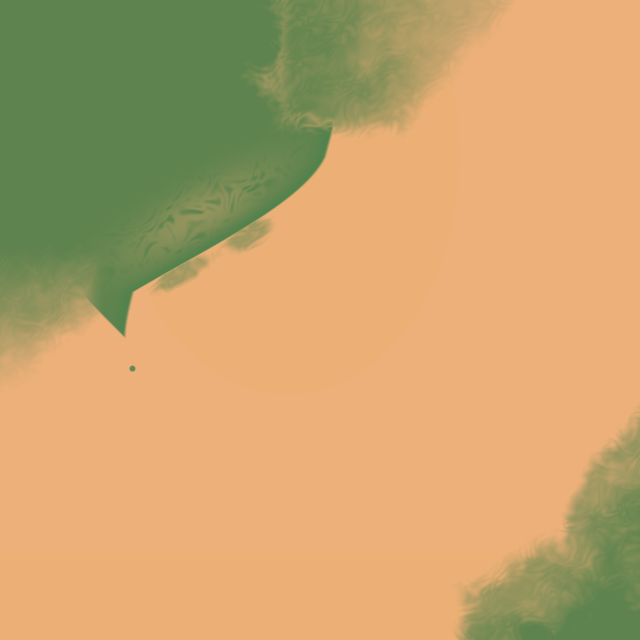
A three.js fragment shader for this background:

```glsl
// Draws an orange field with a green curved mass and dry-brushed green corners.
varying vec2 vUv;

vec2 hashGradient(vec2 cell) {
  vec2 k = vec2(dot(cell, vec2(127.1, 311.7)), dot(cell, vec2(269.5, 183.3)));
  return fract(sin(k) * 43758.5) * 2.0 - 1.0;
}

float gradientNoise(vec2 p) {
  vec2 i = floor(p), f = fract(p);
  vec2 w = f * f * f * (f * (f * 6.0 - 15.0) + 10.0);
  float a = dot(hashGradient(i), f);
  float b = dot(hashGradient(i + vec2(1.0, 0.0)), f - vec2(1.0, 0.0));
  float c = dot(hashGradient(i + vec2(0.0, 1.0)), f - vec2(0.0, 1.0));
  float d = dot(hashGradient(i + 1.0), f - 1.0);
  return mix(mix(a, b, w.x), mix(c, d, w.x), w.y);
}

float fbm(vec2 p) {
  float sum = 0.0, gain = 1.0;
  for (int i = 0; i < 4; i++) {
    sum += gain * gradientNoise(p);
    p = mat2(0.8, 0.6, -0.6, 0.8) * p * 2.1 + 3.7;
    gain *= 0.55;
  }
  return sum;
}

// Fine curling hairs: ridges of warped noise
float bristles(vec2 p) {
  vec2 warp = vec2(gradientNoise(p * 22.0), gradientNoise(p * 22.0 + 9.0));
  vec2 q = p + 0.035 * warp;
  q = vec2(q.x * 0.8 + q.y * 0.6, q.y * 0.8 - q.x * 0.6);
  return 1.0 - 3.2 * abs(gradientNoise(q * vec2(45.0, 80.0)));
}

// Right-hand contour of the green mass at height y
float contourX(float y) {
  float t = clamp((y - 0.544) / 0.211, 0.0, 1.0);
  float curve = t * (0.36 + t * (0.08 - 0.14 * t));
  float spike = pow(clamp((y - 0.473) / 0.071, 0.0, 1.0), 1.5);
  return 0.195 + 0.013 * spike + curve + 0.27 * max(y - 0.755, 0.0);
}

// Soft elongated spot, turned along the diagonal
float spot(vec2 p, vec2 center, vec2 size) {
  vec2 d = p - center;
  d = vec2(d.x * 0.87 + d.y * 0.5, d.y * 0.87 - d.x * 0.5) / size;
  return exp(-dot(d, d));
}

float greenMass(vec2 p, float cloud, float hair) {
  float side = (contourX(p.y) - p.x) * 0.6;
  float inside = smoothstep(-0.002, 0.002, side);

  // Brushed lower left side and the pointed tip
  float rough = p.y + 0.035 * cloud + 0.012 * hair;
  float fade = smoothstep(0.385 + 0.7 * p.x, 0.63 - 0.05 * p.x, rough);
  float tip = smoothstep(-0.003, 0.003, p.y - 0.473 - (0.195 - p.x));
  tip *= smoothstep(0.09, 0.165, p.x);
  float cover = max(pow(fade, 0.75), tip);

  // Worn patch behind the crisp contour
  float worn = spot(p, vec2(0.31, 0.665), vec2(0.13, 0.037));
  cover -= 0.38 * worn * smoothstep(-0.6, 0.9, hair + cloud) * smoothstep(0.004, 0.03, side);

  // Dissolve into the upper brush
  float dissolve = smoothstep(0.41, 0.51, p.x + 0.07 * cloud + 0.012 * hair);
  cover *= 1.0 - dissolve * smoothstep(0.795, 0.835, p.y + 0.01 * hair);
  return cover * inside;
}

float upperBrush(vec2 p, float cloud, float hair) {
  float slant = (0.785 - p.x + (p.y - 0.97) * 0.85) * 0.76;
  float e = min(p.y - 0.79, slant) + 0.022 * cloud + 0.008 * hair;
  float density = mix(0.9, 0.25, smoothstep(0.45, 0.74, p.x + 0.09 * cloud - 0.1 * (p.y - 0.9)));
  density *= 0.93 + 0.13 * hair;
  return density * smoothstep(-0.005, 0.045, e) * smoothstep(0.40, 0.46, p.x);
}

float cornerBrush(vec2 p, float cloud, float hair) {
  float top = 0.09 + 0.55 * (p.x - 0.72) + 0.08 * smoothstep(0.87, 0.93, p.x);
  top += 0.6 * max(p.x - 0.93, 0.0);
  float e = min((top - p.y) * 0.8, p.x - 0.71) + 0.022 * cloud + 0.008 * hair;
  float density = 0.48 + 0.38 * smoothstep(0.02, 0.17, e) + 0.25 * cloud + 0.07 * hair;
  density += 0.2 * smoothstep(0.06, 0.0, p.y);
  return clamp(density, 0.0, 1.0) * smoothstep(-0.005, 0.04, e);
}

void main() {
  vec2 p = vUv;
  float cloud = fbm(p * 13.0);
  float hair = bristles(p);

  // Orange ground with a faint oval and a warmer foot
  float oval = length((p - vec2(0.45, 0.76)) / vec2(0.27, 0.38));
  float warm = max(smoothstep(1.01, 0.99, oval), smoothstep(0.16, 0.12, p.y));
  vec3 ground = mix(vec3(0.933, 0.692, 0.478), vec3(0.927, 0.69, 0.463), warm);

  float cover = greenMass(p, cloud, hair);
  cover = max(cover, upperBrush(p, cloud, hair));
  cover = max(cover, cornerBrush(p, cloud, hair));

  // Tufts spilling past the contour, and a stray fleck
  float tufts = spot(p, vec2(0.388, 0.632), vec2(0.04, 0.02));
  tufts += spot(p, vec2(0.285, 0.573), vec2(0.05, 0.015));
  cover = max(cover, smoothstep(0.25, 0.8, tufts + 0.2 * cloud + 0.12 * hair) * (0.4 + 0.14 * hair));
  cover = max(cover, 0.9 * smoothstep(0.006, 0.003, length(p - vec2(0.207, 0.424))));

  // Deeper green along the contour
  float rim = smoothstep(0.03, 0.0, abs(contourX(p.y) - p.x)) * smoothstep(0.85, 0.8, p.y);
  vec3 green = mix(vec3(0.373, 0.514, 0.306), vec3(0.32, 0.51, 0.3), rim);
  gl_FragColor = vec4(mix(ground, green, clamp(cover, 0.0, 1.0)), 1.0);
}
```
